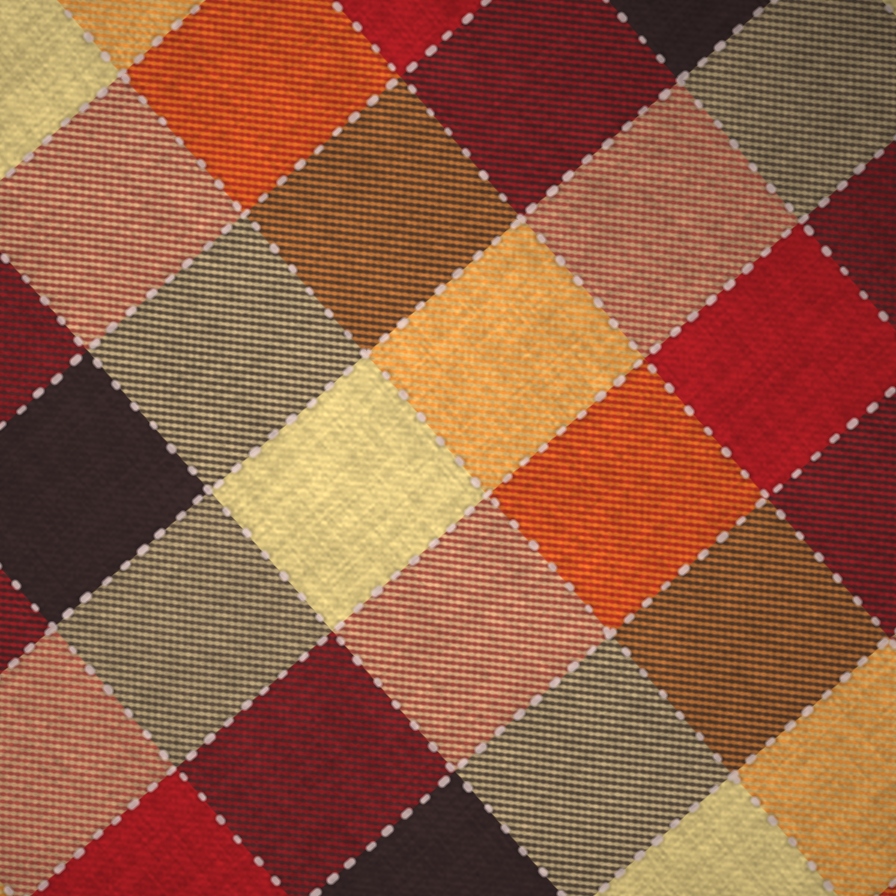
Give the GLSL for this texture, as a Shadertoy shader.

```glsl
// Tilted checked cloth: two-colour woven squares parted by rows of pale stitches.
#define ORIGIN vec2(0.4085, 0.6045)   // one corner of the check grid
#define SIDE_A vec2(0.1367, -0.1563)  // square edge, down to the right
#define SIDE_B vec2(0.1745, 0.1523)   // square edge, up to the right
#define THREADS vec2(35.0, 43.0)      // threads per square along each edge
#define STITCHES vec2(6.6, 8.4)       // stitches per square along each edge
#define STITCH_RADIUS 0.0040
#define STITCH_HALF vec2(0.0018, 0.0030)
#define RIB_PITCH 0.0079
#define RIB_CONTRAST 0.29
#define HAZE 0.30                     // greying where light and dark threads mix

const vec3 CREAM  = vec3(0.84, 0.75, 0.49);
const vec3 RED    = vec3(0.65, 0.11, 0.13);
const vec3 BLACK  = vec3(0.21, 0.15, 0.15);
const vec3 ORANGE = vec3(0.88, 0.47, 0.12);
const vec3 STITCH = vec3(0.85, 0.76, 0.75);

float hash(vec2 p) {
    vec3 q = fract(p.xyx * vec3(0.1031, 0.1030, 0.0973));
    q += dot(q, q.yzx + 33.33);
    return fract((q.x + q.y) * q.z);
}

float noise(vec2 p) {
    vec2 i = floor(p), f = fract(p);
    f = f * f * (3.0 - 2.0 * f);
    return mix(mix(hash(i), hash(i + vec2(1, 0)), f.x),
               mix(hash(i + vec2(0, 1)), hash(i + vec2(1, 1)), f.x), f.y);
}

// Thread colours: a cycle of three one way, four the other way
vec3 warpColor(float i) {
    float m = mod(i, 3.0);
    return m < 0.5 ? CREAM : m < 1.5 ? RED : BLACK;
}

vec3 weftColor(float j) {
    float m = mod(j, 4.0);
    return m < 0.5 ? ORANGE : m < 1.5 ? RED : m < 2.5 ? BLACK : CREAM;
}

// Signed distance to the nearest stitch of a seam; x runs along it, y across
float stitchDistance(vec2 cell, vec2 size, float count, float halfLength, float seed) {
    float k = round(cell.x * count), row = round(cell.y);
    vec2 id = vec2(k + seed, row + 3.0 * seed);
    vec2 p = vec2(cell.x - k / count, cell.y - row) * size;
    p += (vec2(hash(id), hash(id + 17.3)) - 0.5) * vec2(0.004, 0.0024);
    p.x = max(abs(p.x) - halfLength, 0.0);
    return length(p) - STITCH_RADIUS * mix(0.75, 1.12, hash(id + 41.7));
}

void mainImage(out vec4 fragColor, in vec2 fragCoord) {
    float px = 1.0 / iResolution.y;
    vec2 uv = fragCoord * px;

    // Grid coordinates, with a very slight pull in the cloth
    vec2 size = vec2(length(SIDE_A), length(SIDE_B));
    vec2 p = uv - ORIGIN;
    vec2 cell = vec2(dot(p, SIDE_A), dot(p, SIDE_B)) / (size * size);
    cell += (vec2(noise(uv * 9.0), noise(uv * 9.0 + 31.0)) - 0.5) * 0.01;

    // Colours of the two thread sets, smoothed where squares meet
    vec2 edge = round(cell);
    vec2 side = clamp(0.5 + (cell - edge) * size / (1.5 * px), 0.0, 1.0);
    vec3 warp = mix(warpColor(edge.x - 1.0), warpColor(edge.x), side.x);
    vec3 weft = mix(weftColor(edge.y - 1.0), weftColor(edge.y), side.y);

    // Weave: slanting ribs broken by the crossing threads
    vec2 thread = cell * THREADS;
    vec2 phase = thread * 3.14159265;
    float visible = smoothstep(1.5, 3.5, RIB_PITCH / px);
    float rib = cos(phase.x - phase.y) * visible;
    float knot = cos(phase.x + phase.y) * visible;
    float over = 0.5 + RIB_CONTRAST * clamp(1.15 * rib - 0.35 * knot, -1.0, 1.0);
    vec3 color = mix(warp, weft, over);

    // Mixed threads look greyer than either colour alone
    float luma = dot(color, vec3(0.3, 0.59, 0.11));
    float mixing = smoothstep(0.35, 0.85, distance(warp, weft));
    color = mix(color, luma * vec3(1.14, 0.98, 0.88), HAZE * mixing);
    color *= 1.0 + 0.04 * rib;

    // Uneven yarn, fine grain and soft blotches
    float yarn = noise(vec2(thread.x * 1.5, thread.y * 0.15))
               + noise(vec2(thread.x * 0.15, thread.y * 1.5) + 57.0) - 1.0;
    float grain = noise(uv * 300.0) - 0.5;
    color *= 1.0 + 0.12 * yarn + 0.12 * grain + 0.06 * (noise(uv * 11.0) - 0.5);

    // Stitches along both seam directions, with a soft shadow
    float d = min(stitchDistance(cell, size, STITCHES.x, STITCH_HALF.x, 100.0),
                  stitchDistance(cell.yx, size.yx, STITCHES.y, STITCH_HALF.y, 200.0));
    color *= 1.0 - 0.15 * (1.0 - smoothstep(0.0, 0.006, d));
    vec3 bead = mix(STITCH, color, 0.15) * (0.92 + 0.16 * noise(uv * 180.0));
    float soft = max(1.6 * px, 0.003);
    color = mix(color, bead, clamp(0.5 - d / soft, 0.0, 1.0));

    // Light falls off from the centre, most toward the upper right
    vec2 q = uv - vec2(0.42, 0.50);
    float light = 1.05 - 0.42 * dot(q, q) - 0.45 * max(q.x, 0.0) * max(q.y, 0.0);
    fragColor = vec4(clamp(color * light, 0.0, 1.0), 1.0);
}
```
